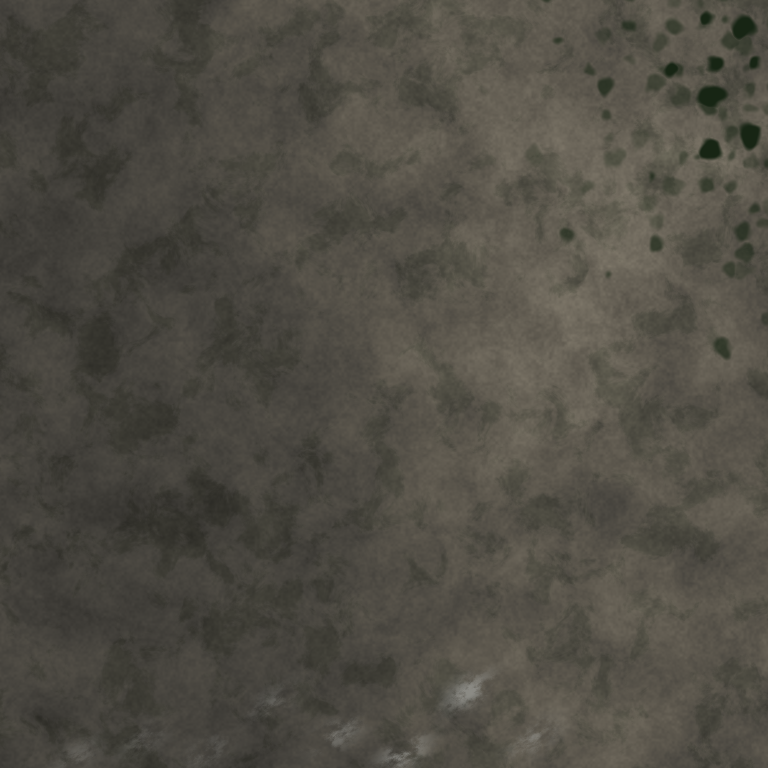
Reproduce this texture procedurally as a Shadertoy shader.

```glsl
// Weathered grey-brown ground: broad light falls across mottled fractal noise,
// with a pale diagonal ridge, scattered dark green tufts in the upper right
// corner and faint whitish wisps along the lower edge.

#define SHADE_TONE 0.252
#define LIT_GAIN 0.088
#define RIDGE_GAIN 0.055
#define MOTTLE_SCALE 15.0
#define MOTTLE_GAIN 0.55
#define SMUDGE_GAIN 0.15
#define GRAIN_GAIN 0.09
#define TUFT_CELL 0.056
#define SPECK_CELL 0.030
#define TUFT_COLOR vec3(0.09, 0.145, 0.08)
#define WISP_COLOR vec3(0.60, 0.60, 0.58)

float hash(vec2 p) {
    vec3 q = fract(vec3(p.xyx) * 0.1031);
    q += dot(q, q.yzx + 33.33);
    return fract((q.x + q.y) * q.z);
}

float noise(vec2 p) {
    vec2 cell = floor(p), f = fract(p);
    f = f * f * (3.0 - 2.0 * f);
    return mix(mix(hash(cell), hash(cell + vec2(1, 0)), f.x),
               mix(hash(cell + vec2(0, 1)), hash(cell + vec2(1, 1)), f.x), f.y);
}

float fbm(vec2 p) {
    float sum = 0.0, amp = 0.5, total = 0.0;
    for (int i = 0; i < 6; i++) {
        sum += amp * noise(p);
        total += amp;
        amp *= 0.62;
        p = mat2(1.6, 1.2, -1.2, 1.6) * p + 17.3;
    }
    return sum / total;
}

float segmentDistance(vec2 p, vec2 a, vec2 b) {
    vec2 ab = b - a;
    return length(p - a - ab * clamp(dot(p - a, ab) / dot(ab, ab), 0.0, 1.0));
}

// Large soft light: dark left side, brighter upper middle, diagonal ridge
float groundLight(vec2 uv) {
    float slope = smoothstep(0.17, 0.68, uv.x + 0.22 * (uv.y - 0.5));
    float edge = 1.0 - smoothstep(0.0, 0.15, uv.x);
    vec2 d = (uv - vec2(0.66, 0.76)) / vec2(0.26, 0.30);
    float ridge = segmentDistance(uv, vec2(0.73, 0.50), vec2(0.92, 0.82)) / 0.075;
    return SHADE_TONE + LIT_GAIN * slope + 0.012 * edge
         + 0.035 * exp(-dot(d, d)) + RIDGE_GAIN * exp(-ridge * ridge);
}

float tuftDensity(vec2 c) {
    return 0.85 * smoothstep(0.86, 0.90, c.x) * smoothstep(0.74, 0.79, c.y);
}

float speckDensity(vec2 c) {
    return 0.65 * (1.0 - smoothstep(0.05, 0.42, distance(c, vec2(1.0, 0.90))));
}

// Soft round spots, one candidate per jittered grid cell
float spots(vec2 uv, float size, bool large) {
    vec2 home = floor(uv / size);
    float cover = 0.0;
    for (int y = -1; y <= 1; y++)
    for (int x = -1; x <= 1; x++) {
        vec2 id = home + vec2(x, y);
        vec2 jitter = vec2(hash(id + 3.7), hash(id + 41.2));
        vec2 center = (id + 0.2 + 0.6 * jitter) * size;
        float density = large ? tuftDensity(center) : speckDensity(center);
        float present = step(hash(id + 87.5), density);
        float radius = size * mix(0.13, 0.40, hash(id + 131.9));
        float d = distance(uv, center) - radius;
        float strength = large ? 1.0 : mix(0.3, 0.85, hash(id + 171.1));
        cover = max(cover, present * strength * (1.0 - smoothstep(-0.004, 0.004, d)));
    }
    return cover;
}

// Slanted torn streaks strung along the bottom
float wisps(vec2 uv) {
    float sum = 0.0;
    for (int i = 0; i < 8; i++) {
        float k = float(i);
        float lift = fract(k * 0.618 + 0.05);
        vec2 center = vec2(0.10 + 0.085 * k, 0.0);
        center.y = 0.015 + 0.24 * lift * lift * center.x;
        vec2 d = mat2(0.85, -0.53, 0.53, 0.85) * (uv - center);
        d /= vec2(0.034, 0.017);
        float focus = (center.x - 0.57) / 0.13;
        sum += exp(-dot(d, d)) * mix(0.32, 0.95, exp(-focus * focus));
    }
    vec2 grainSpace = mat2(0.85, -0.53, 0.53, 0.85) * uv;
    return sum * smoothstep(0.38, 0.72, fbm(grainSpace * vec2(35.0, 60.0)));
}

void mainImage(out vec4 fragColor, in vec2 fragCoord) {
    vec2 uv = fragCoord / iResolution.xy;
    vec2 warp = vec2(noise(uv * 28.0), noise(uv * 28.0 + 53.0)) - 0.5;
    vec2 p = uv + 0.022 * warp;

    // Ground tone with blotches, smudges and fine grain
    float tone = groundLight(uv + 0.05 * warp);
    float mottle = fbm(p * MOTTLE_SCALE) - 0.5;
    float smudge = smoothstep(0.50, 0.68, fbm(p * 24.0 + 91.0));
    float grain = noise(uv * 300.0) + noise(uv * 170.0 + 7.0) - 1.0;
    tone *= 1.03 + MOTTLE_GAIN * mottle - SMUDGE_GAIN * smudge + GRAIN_GAIN * grain;

    // Cool in shade, warm in light, olive in the smudges
    vec3 tint = mix(vec3(1.0, 0.965, 0.885), vec3(1.0, 0.945, 0.835),
                    smoothstep(0.24, 0.38, tone));
    tint = mix(tint, vec3(0.98, 0.97, 0.82), 0.6 * smudge);
    vec3 color = tone * tint;

    color = mix(color, WISP_COLOR, min(wisps(uv), 0.8));
    vec2 ragged = uv + 0.010 * (vec2(noise(uv * 75.0), noise(uv * 75.0 + 29.0)) - 0.5);
    float green = max(spots(ragged, TUFT_CELL, true), spots(ragged, SPECK_CELL, false) * 0.8);
    fragColor = vec4(mix(color, TUFT_COLOR, green), 1.0);
}
```
